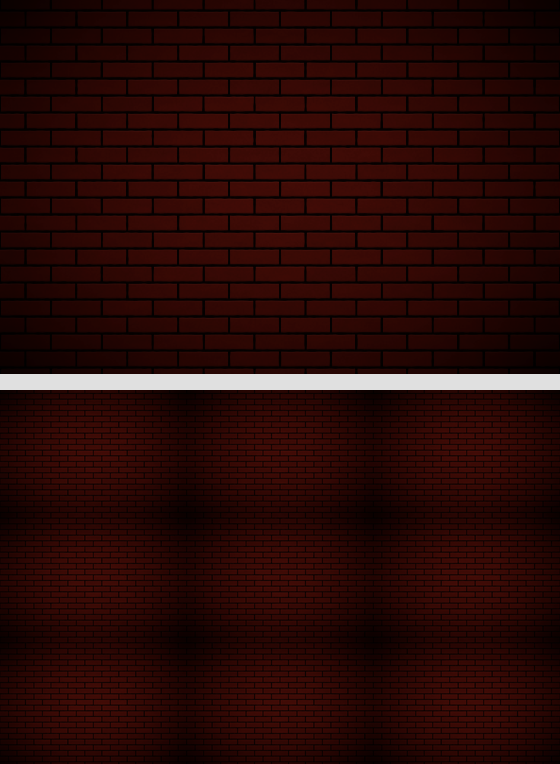
Top, the tile; bottom, the same tile 3 across and 3 down.
Give the GLSL for this pattern, as a Shadertoy shader.

```glsl
// Dark red brick wall in running bond, lit from above and dimmed towards the rim.
// Each brick is a rounded-box distance with a lit top edge, a shaded foot and grain.
// Brick ids and noise lattices wrap, so the wall tiles in both directions.

const vec2 BRICKS = vec2(11.0, 22.0);      // whole repeats across and down
const float ROW_SHIFT = 0.62;              // part of a row above the first joint
const vec2 JOINT = vec2(0.055, 0.065);     // half joint widths, in row heights
const vec3 CLAY = vec3(0.245, 0.043, 0.023);
const vec3 MORTAR = vec3(0.022, 0.005, 0.003);
const vec3 GLINT = vec3(0.085, 0.055, 0.050);

float hash(vec2 p) {
    vec3 q = fract(p.xyx * vec3(0.1031, 0.1030, 0.0973));
    q += dot(q, q.yzx + 33.33);
    return fract((q.x + q.y) * q.z);
}

// Value noise on a lattice that wraps after "period" cells.
float wrapNoise(vec2 uv, vec2 period) {
    vec2 p = uv * period;
    vec2 i = floor(p);
    vec2 f = fract(p);
    f = f * f * (3.0 - 2.0 * f);
    vec2 a = mod(i, period);
    vec2 b = mod(i + 1.0, period);
    return mix(mix(hash(a), hash(vec2(b.x, a.y)), f.x),
               mix(hash(vec2(a.x, b.y)), hash(b), f.x), f.y);
}

float roundedBox(vec2 p, vec2 halfSize, float radius) {
    vec2 q = abs(p) - halfSize + radius;
    return length(max(q, 0.0)) + min(max(q.x, q.y), 0.0) - radius;
}

// Light falling off from the centre, levelled at the rim so it joins smoothly.
float vignette(vec2 uv) {
    vec2 toRim = 1.0 - abs(uv * 2.0 - 1.0);
    vec2 c = 1.0 - sqrt(toRim * toRim + 0.004);
    return max(1.0 - dot(c * c, vec2(0.52, 0.42)), 0.0);
}

void mainImage(out vec4 fragColor, in vec2 fragCoord) {
    vec2 uv = fragCoord / iResolution.xy;
    float aspect = iResolution.x / iResolution.y;
    float pixel = BRICKS.y / iResolution.y;

    // Running bond, with rows counted downwards
    vec2 grid = vec2(uv.x, 1.0 - uv.y) * BRICKS - vec2(0.0, ROW_SHIFT);
    float row = floor(grid.y);
    grid.x += 0.5 * (1.0 - mod(row, 2.0));
    vec2 id = mod(floor(grid), BRICKS);
    vec2 brickSize = vec2(aspect * BRICKS.y / BRICKS.x, 1.0);
    vec2 local = (fract(grid) - 0.5) * brickSize;

    // Brick outline with slightly uneven edges and sizes
    float tone = hash(id + 7.0);
    float wear = wrapNoise(uv, vec2(132.0, 88.0));
    vec2 halfSize = 0.5 * brickSize - JOINT - 0.02 * vec2(hash(id + 41.0), 0.0);
    float d = roundedBox(local, halfSize, 0.03) + 0.02 * (wear - 0.5);
    float brick = 1.0 - smoothstep(-0.5 * pixel, 0.5 * pixel, d);

    // Clay tone: per-brick shade, soft blotches and fine grain
    float grain = wrapNoise(uv, vec2(384.0, 256.0));
    float blotch = wrapNoise(uv, vec2(44.0, 66.0));
    float shade = 0.96 + 0.08 * tone + 0.07 * (grain - 0.5) + 0.06 * (blotch - 0.5);

    // Lit top edge and shaded foot
    float fromTop = local.y + halfSize.y;
    float fromFoot = halfSize.y - local.y;
    float lit = 1.0 - smoothstep(0.02, 0.02 + pixel, fromTop);
    float glint = lit * (0.3 + 0.5 * hash(id + 19.0)) * (0.6 + 0.6 * wear);
    shade *= mix(0.82, 1.0, smoothstep(0.0, 0.12, fromFoot));

    // Dimmer light also deepens the red
    float light = vignette(uv);
    vec3 clay = CLAY * shade * pow(vec3(light), vec3(1.0, 1.5, 1.8));
    vec3 face = clay + GLINT * glint * light;
    vec3 mortar = MORTAR * light * (0.7 + 0.6 * grain);
    fragColor = vec4(mix(mortar, face, brick), 1.0);
}
```
